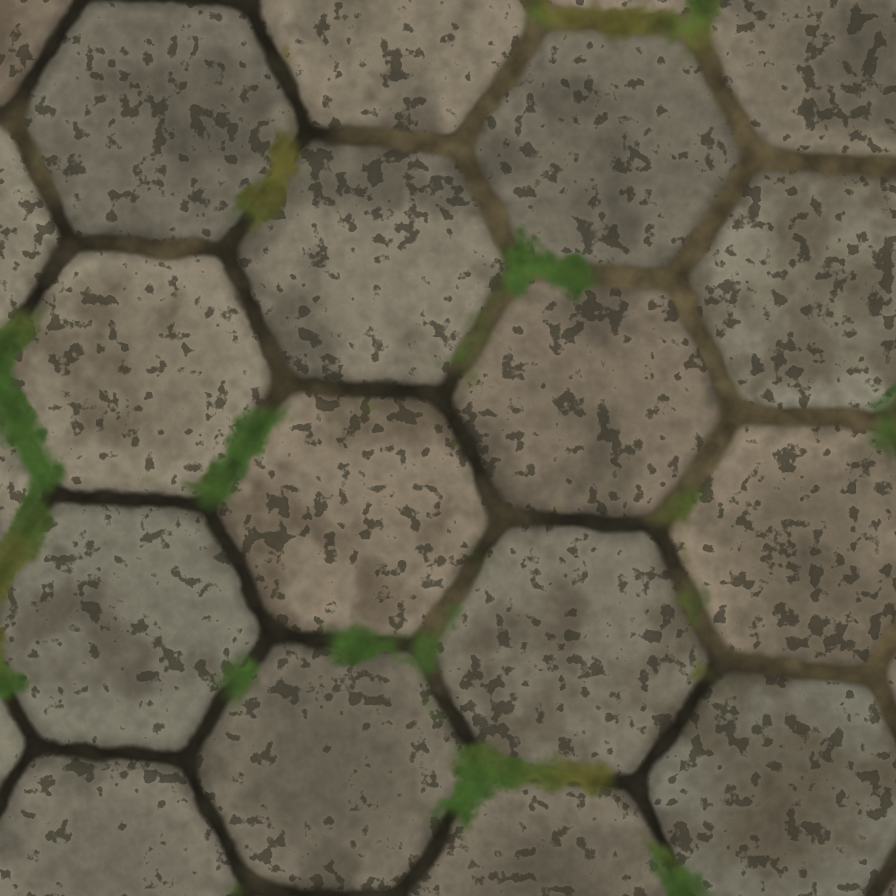
This texture is drawn by a Shadertoy shader. Its source:

```glsl
// Weathered hexagonal paving stones with dark, earthy and mossy joints.

// Lattice: two steps between stone centres, and the centre of one stone
const vec2 STEP_ACROSS = vec2(0.2396, -0.1560);
const vec2 STEP_UP = vec2(0.0220, 0.2810);
const vec2 ANCHOR = vec2(0.3945, 0.4270);
const float CENTRE_JITTER = 0.010;

// Joints
const float JOINT_HALF_WIDTH = 0.0075;
const float EARTH_EXTRA_WIDTH = 0.004;
const float EDGE_SOFTNESS = 0.0035;
const float CORNER_ROUNDING = 0.0055;
const float EDGE_WOBBLE = 0.010;

// Colours
const vec3 WARM_STONE = vec3(0.575, 0.520, 0.440);
const vec3 GREY_STONE = vec3(0.525, 0.520, 0.455);
const vec3 BROWN_STAIN = vec3(0.310, 0.265, 0.205);
const vec3 GREY_STAIN = vec3(0.275, 0.270, 0.230);
const vec3 SPECK = vec3(0.190, 0.180, 0.140);
const vec3 DARK_JOINT = vec3(0.145, 0.135, 0.105);
const vec3 EARTH_JOINT = vec3(0.320, 0.285, 0.205);
const vec3 OLIVE_MOSS = vec3(0.365, 0.350, 0.170);
const vec3 GREEN_MOSS = vec3(0.245, 0.350, 0.155);

float hash(vec2 p) {
    vec3 q = fract(p.xyx * 0.1031);
    q += dot(q, q.yzx + 33.33);
    return fract((q.x + q.y) * q.z);
}

float noise(vec2 p) {
    vec2 i = floor(p), f = fract(p);
    f = f * f * (3.0 - 2.0 * f);
    return mix(mix(hash(i), hash(i + vec2(1, 0)), f.x),
               mix(hash(i + vec2(0, 1)), hash(i + vec2(1, 1)), f.x), f.y);
}

float fbm(vec2 p) {
    float sum = 0.0, amp = 0.533;
    for (int i = 0; i < 4; i++) {
        sum += amp * noise(p);
        p = mat2(1.6, 1.2, -1.2, 1.6) * p + 17.3;
        amp *= 0.5;
    }
    return sum;
}

vec2 stoneCentre(vec2 id) {
    vec2 jitter = vec2(hash(id + 31.7), hash(id + 74.2)) - 0.5;
    return ANCHOR + mat2(STEP_ACROSS, STEP_UP) * id + CENTRE_JITTER * jitter;
}

// Returns the stone id in xy and the rounded distance to its border in z
vec3 paving(vec2 p) {
    vec2 base = round(inverse(mat2(STEP_ACROSS, STEP_UP)) * (p - ANCHOR));
    vec2 id = base;
    float nearest = 1e3;
    for (int k = 0; k < 9; k++) {
        vec2 cell = base + vec2(k % 3 - 1, k / 3 - 1);
        float d = distance(p, stoneCentre(cell));
        if (d < nearest) { nearest = d; id = cell; }
    }
    vec2 centre = stoneCentre(id);
    float sum = 0.0;
    for (int k = 0; k < 9; k++) {
        if (k == 4) continue;
        vec2 other = stoneCentre(id + vec2(k % 3 - 1, k / 3 - 1));
        float d = dot(0.5 * (centre + other) - p, normalize(other - centre));
        sum += exp(-d / CORNER_ROUNDING);
    }
    return vec3(id, -CORNER_ROUNDING * log(sum));
}

vec3 stoneColour(vec2 p, vec2 id, float border) {
    vec2 q = p + 3.7 * vec2(hash(id + 5.1), hash(id + 9.4));
    float blotch = fbm(q * 15.0 + 40.0);
    float grain = fbm(q * 75.0 + 90.0);
    vec3 stain = mix(GREY_STAIN, BROWN_STAIN, hash(id + 12.6));
    vec3 col = mix(WARM_STONE, GREY_STONE, hash(id + 20.3));
    col *= mix(0.84, 1.04, hash(id + 50.8));

    // Cloudy weathering, strongest around the middle of the stone
    float middle = smoothstep(0.14, 0.02, distance(p, stoneCentre(id)) + 0.2 * (blotch - 0.5));
    col = mix(col, stain, 0.55 * smoothstep(0.40, 0.72, blotch));
    col = mix(col, stain, 0.55 * middle * hash(id + 63.9));

    // Pits, grain and grime along the rim
    float pits = smoothstep(0.60, 0.72, grain + 0.35 * (blotch - 0.5));
    col = mix(col, SPECK, 0.65 * pits);
    col *= 1.0 + 0.28 * (grain - 0.5);
    return col * mix(0.80, 1.0, smoothstep(0.006, 0.024, border));
}

void mainImage(out vec4 fragColor, in vec2 fragCoord) {
    vec2 p = fragCoord / iResolution.y;
    float rough = fbm(p * 42.0 + 11.0);
    float broad = fbm(p * 6.0 + 63.0);
    vec2 wobble = vec2(fbm(p * 22.0 + 3.0), fbm(p * 22.0 + 57.0)) - 0.5;
    vec3 tile = paving(p + EDGE_WOBBLE * wobble);
    float border = tile.z;

    // Joints turn from deep shadow to packed earth toward the upper right
    float earth = smoothstep(0.40, 0.78, 0.7 * p.x + 0.4 * p.y + 0.9 * (broad - 0.5));
    float halfWidth = JOINT_HALF_WIDTH + EARTH_EXTRA_WIDTH * earth + 0.008 * (rough - 0.5);
    float soft = EDGE_SOFTNESS + 0.5 / iResolution.y;
    vec3 joint = mix(DARK_JOINT, EARTH_JOINT, earth) * (0.65 + 0.7 * rough);
    vec3 col = mix(joint, stoneColour(p, tile.xy, border),
                   smoothstep(halfWidth - soft, halfWidth + soft, border));

    // Moss follows the joints along a slanting damp vein
    float offVein = (p.x - mix(0.62, 0.30, p.y)) / 0.13;
    float growth = fbm(p * 8.0 + 120.0) + 0.17 * exp(-offVein * offVein);
    float spread = 1.0 - smoothstep(0.010, 0.025, border + 0.035 * (rough - 0.5));
    float moss = spread * smoothstep(0.57, 0.70, growth);
    float lush = smoothstep(0.30, 0.60, broad + 0.25 * (0.5 - p.y));
    col = mix(col, mix(OLIVE_MOSS, GREEN_MOSS, lush) * (0.7 + 0.6 * rough), 0.9 * moss);

    fragColor = vec4(col, 1.0);
}
```
